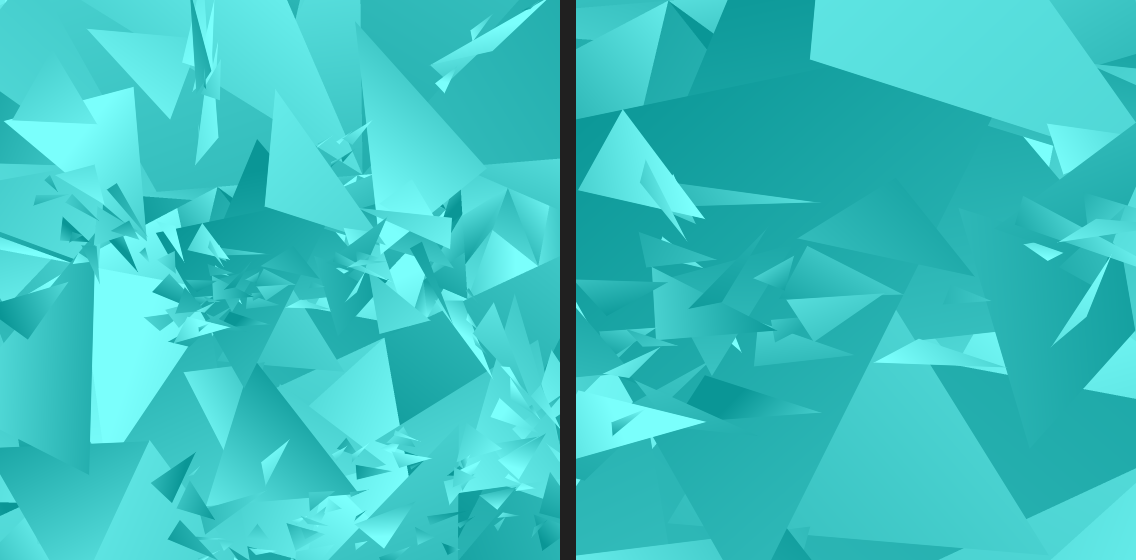
Left: the whole. Right: its middle third, enlarged.
This background is drawn by a Shadertoy shader. Its source:

```glsl
// Crystalline backdrop of overlapping turquoise shards, each with its own linear sheen.

float hash(float n) {
    n = fract(n * 0.1031);
    n *= n + 33.33;
    n *= n + n;
    return fract(n);
}

mat2 rotation(float angle) {
    float c = cos(angle), s = sin(angle);
    return mat2(c, s, -s, c);
}

float cross2(vec2 a, vec2 b) { return a.x * b.y - a.y * b.x; }

// Linear gradient running across a triangle in a random direction
vec3 facetColor(vec2 p, vec2 a, vec2 b, vec2 c, float seed) {
    float angle = 6.2832 * hash(seed + 17.3);
    vec2 dir = vec2(cos(angle), sin(angle));
    vec3 reach = vec3(dot(a, dir), dot(b, dir), dot(c, dir));
    float low = min(reach.x, min(reach.y, reach.z));
    float high = max(reach.x, max(reach.y, reach.z));
    float along = (dot(p, dir) - low) / max(high - low, 0.001);
    float sheen = hash(seed + 63.1);
    float tone = mix(0.12, 1.03, hash(seed + 41.7))
               + (along - 0.5) * mix(0.2, 0.9, sheen * sheen);
    return mix(vec3(0.04, 0.59, 0.59), vec3(0.48, 1.0, 0.99), clamp(tone, 0.0, 1.0));
}

// Recursive splitting of one large triangle, cutting its longest edge
vec3 facetMosaic(vec2 p) {
    vec2 a = vec2(-0.6, -0.2), b = vec2(2.3, -0.3), c = vec2(0.3, 2.2);
    float id = 1.0;
    for (int level = 0; level < 9; level++) {
        if (level > 5 && hash(id + 5.9) < 0.3) break;
        float ab = distance(a, b), bc = distance(b, c), ca = distance(c, a);
        vec2 first = a;
        if (bc > ab && bc >= ca) { a = b; b = c; c = first; }
        else if (ca > ab) { a = c; c = b; b = first; }
        vec2 cut = mix(a, b, mix(0.22, 0.78, hash(id + 29.4)));
        bool nearA = cross2(c - cut, p - cut) * cross2(c - cut, a - cut) > 0.0;
        if (nearA) b = cut; else a = cut;
        id = id * 2.0 + (nearA ? 0.0 : 1.0);
    }
    return facetColor(p, a, b, c, id);
}

// Paints one stretched triangle with a smooth edge
void paintShard(inout vec3 color, vec2 p, vec2 center, float size, float thin,
                float angle, float seed, float pixel) {
    if (distance(p, center) > size + pixel) return;
    mat2 turn = rotation(angle);
    vec2 corner[3];
    for (int k = 0; k < 3; k++) {
        float jitter = hash(seed + 7.7 * float(k) + 3.1) - 0.5;
        float a = 2.0944 * float(k) + jitter;
        corner[k] = center + turn * (vec2(cos(a), sin(a) * thin) * size);
    }
    float d = -1.0;
    for (int k = 0; k < 3; k++) {
        vec2 edge = corner[(k + 1) % 3] - corner[k];
        d = max(d, dot(p - corner[k], normalize(vec2(edge.y, -edge.x))));
    }
    float cover = 1.0 - smoothstep(-0.6 * pixel, 0.6 * pixel, d);
    color = mix(color, facetColor(p, corner[0], corner[1], corner[2], seed), cover);
}

void mainImage(out vec4 fragColor, in vec2 fragCoord) {
    float pixel = 1.0 / iResolution.y;
    vec2 p = fragCoord * pixel;

    // Supersampled mosaic beneath everything
    vec3 color = vec3(0.0);
    for (int s = 0; s < 9; s++) {
        vec2 offset = vec2(s % 3, s / 3) - 1.0;
        color += facetMosaic(p + offset * pixel / 3.0) / 9.0;
    }

    // Broad shards over the whole canvas
    for (int i = 0; i < 30; i++) {
        float seed = 211.0 + 37.0 * float(i);
        vec2 center = vec2(hash(seed + 1.0), hash(seed + 2.0));
        float size = mix(0.08, 0.24, hash(seed + 4.0));
        paintShard(color, p, center, size, mix(0.35, 0.95, hash(seed + 5.0)),
                   6.2832 * hash(seed + 6.0), seed, pixel);
    }

    // Splintered seams: center, half length, direction
    vec4 seams[6] = vec4[6](
        vec4(0.68, 0.11, 0.36, 0.15), vec4(0.25, 0.56, 0.24, -0.45),
        vec4(0.46, 0.49, 0.20, 0.30), vec4(0.88, 0.38, 0.20, -1.00),
        vec4(0.37, 0.86, 0.14, 1.55), vec4(0.78, 0.87, 0.25, 0.65));
    for (int j = 0; j < 6; j++) {
        int count = j == 0 ? 60 : (j < 3 ? 28 : 10);
        for (int i = 0; i < count; i++) {
            float seed = 1500.0 + 613.0 * float(j) + 11.3 * float(i);
            vec2 spread = vec2(hash(seed + 1.0), hash(seed + 2.0)) * 2.0 - 1.0;
            spread *= vec2(1.0, j < 3 ? 0.3 : 0.12) * seams[j].z;
            vec2 center = seams[j].xy + rotation(seams[j].w) * spread;
            float small = hash(seed + 4.0);
            float size = mix(0.018, j < 3 ? 0.085 : 0.15, small * small);
            float thin = mix(0.12, j < 3 ? 0.75 : 0.3, hash(seed + 5.0));
            float wobble = (hash(seed + 6.0) - 0.5) * (j < 3 ? 1.6 : 0.35);
            paintShard(color, p, center, size, thin, seams[j].w + wobble, seed, pixel);
        }
    }
    fragColor = vec4(color, 1.0);
}
```
